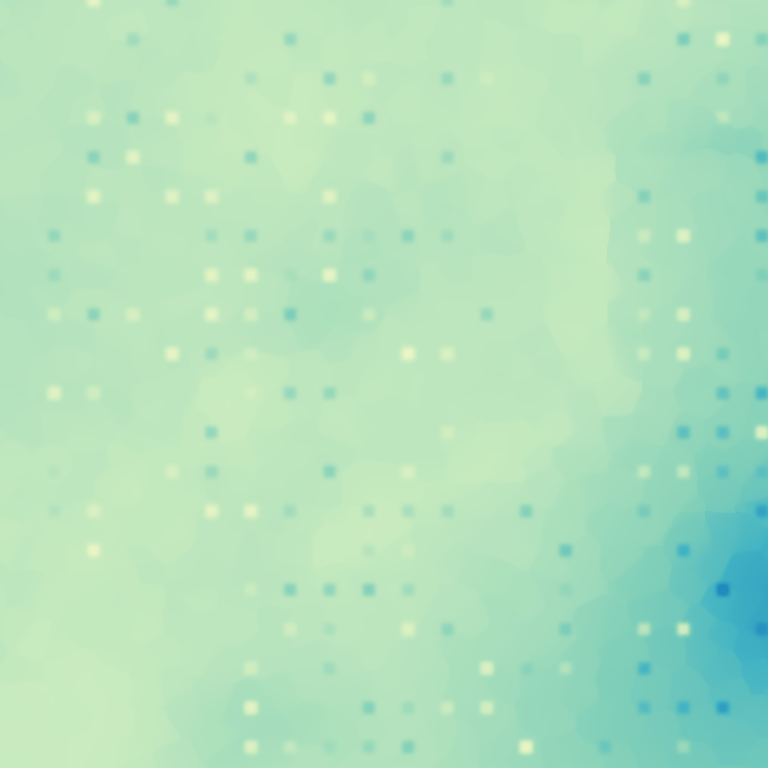
Give the GLSL for this background, as a WebGL 1 fragment shader.

```glsl
precision highp float;
// A pale green to blue watercolour field with a sparse lattice of soft dots.
// One scalar tone is summed from broad blobs, a curved ridge and faceted noise,
// shifted by light and dark dots, then coloured through a five-stop ramp.

uniform vec2 u_resolution;

#define BASE_TONE 1.13
#define FACET_SCALE 24.0
#define FACET_PULL 0.55
#define FACET_CONTRAST 0.09
#define CLOUD_CONTRAST 0.30
#define DOT_PITCH 0.0512
#define DOT_ORIGIN vec2(0.0195, 0.0273)
#define DOT_RADIUS 0.0088
#define DOT_DENSITY 0.46

float hash(vec2 p) {
  vec3 q = fract(vec3(p.xyx) * 0.1031);
  q += dot(q, q.yzx + 33.33);
  return fract((q.x + q.y) * q.z);
}

float noise(vec2 p) {
  vec2 i = floor(p), f = fract(p);
  f = f * f * (3.0 - 2.0 * f);
  return mix(mix(hash(i), hash(i + vec2(1.0, 0.0)), f.x),
             mix(hash(i + vec2(0.0, 1.0)), hash(i + 1.0), f.x), f.y);
}

float fbm(vec2 p) {
  float sum = 0.0, amp = 0.5;
  for (int i = 0; i < 4; i++) {
    sum += amp * noise(p);
    p = p * 2.03 + 17.0;
    amp *= 0.5;
  }
  return sum;
}

float blob(vec2 p, vec2 center, vec2 radius) {
  vec2 d = (p - center) / radius;
  return exp(-dot(d, d));
}

float segmentDistance(vec2 p, vec2 a, vec2 b) {
  vec2 ab = b - a;
  return length(p - a - ab * clamp(dot(p - a, ab) / dot(ab, ab), 0.0, 1.0));
}

// Soft Voronoi facets: xy is the blended cell centre, z a random level.
vec3 facets(vec2 p) {
  vec2 g = p * FACET_SCALE, cell = floor(g);
  vec4 sum = vec4(0.0);
  for (int y = -1; y <= 1; y++) {
    for (int x = -1; x <= 1; x++) {
      vec2 id = cell + vec2(float(x), float(y));
      vec2 center = id + vec2(hash(id + 40.0), hash(id + 90.0));
      vec2 d = g - center;
      float weight = exp(-18.0 * dot(d, d)) + 1e-6;
      sum += weight * vec4(center / FACET_SCALE, hash(id + 140.0), 1.0);
    }
  }
  return sum.xyz / sum.w;
}

// Pale ridge: a crisp right edge with a soft left side, and a lower arm.
float ridge(vec2 p) {
  float high = max(p.y - 0.75, 0.0), low = max(0.6 - p.y, 0.0);
  float side = p.x - 0.787 - 4.0 * high * high - 3.0 * low * low;
  float crest = smoothstep(-0.12, 0.0, side) * (1.0 - smoothstep(0.0, 0.018, side));
  crest *= smoothstep(0.44, 0.54, p.y) * (1.0 - smoothstep(0.76, 0.84, p.y));
  float arm = segmentDistance(p, vec2(0.78, 0.48), vec2(0.42, 0.28)) / 0.045;
  return 0.2 * crest + 0.15 * exp(-arm * arm);
}

// Large shapes, higher tone is bluer.
float backdrop(vec2 p) {
  float tone = BASE_TONE - ridge(p);
  // Blue pool and the wash around it
  tone += 1.00 * blob(p, vec2(1.00, 0.24), vec2(0.09, 0.13));
  tone += 1.05 * blob(p, vec2(1.03, 0.20), vec2(0.27, 0.25));
  tone += 0.60 * blob(p, vec2(0.96, 0.00), vec2(0.38, 0.19));
  // Right side wash
  tone += 0.52 * blob(p, vec2(1.03, 0.70), vec2(0.17, 0.32));
  tone += 0.25 * blob(p, vec2(0.94, 0.81), vec2(0.07, 0.03));
  // Mint patches
  tone += 0.26 * blob(p, vec2(0.44, 0.61), vec2(0.08, 0.08));
  tone += 0.12 * blob(p, vec2(0.58, 0.71), vec2(0.09, 0.07));
  tone += 0.30 * blob(p, vec2(0.34, 0.05), vec2(0.12, 0.07));
  tone += 0.15 * blob(p, vec2(0.03, 0.64), vec2(0.09, 0.12));
  // Pale patches
  tone -= 0.24 * blob(p, vec2(0.09, 0.07), vec2(0.15, 0.14));
  tone -= 0.20 * blob(p, vec2(0.31, 0.47), vec2(0.06, 0.07));
  tone -= 0.16 * blob(p, vec2(0.34, 0.83), vec2(0.09, 0.08));
  return tone;
}

// Dots cluster at left, right and bottom, leaving calm gaps between.
float dotCoverage(vec2 p) {
  float left = smoothstep(0.0, 0.06, p.x) * (1.0 - smoothstep(0.58, 0.68, p.x))
             * smoothstep(0.24, 0.32, p.y);
  float right = smoothstep(0.80, 0.84, p.x);
  float bottom = smoothstep(0.28, 0.36, p.x) * (1.0 - smoothstep(0.28, 0.36, p.y));
  return max(left, max(right, bottom));
}

float addDots(vec2 p, float tone) {
  vec2 id = floor((p - DOT_ORIGIN) / DOT_PITCH + 0.5);
  vec2 center = DOT_ORIGIN + id * DOT_PITCH;
  vec2 d = abs(p - center) / DOT_RADIUS;
  float shape = exp(-dot(d * d, d));
  float rightSide = smoothstep(0.65, 0.97, center.x);
  float present = step(hash(id + 7.0), DOT_DENSITY * dotCoverage(center));
  float strength = shape * present * mix(0.2, 1.0, hash(id + 61.0));
  float isLight = step(hash(id + 211.0), 0.52 - 0.4 * step(0.96, center.x));
  float darker = tone + strength * (0.8 + 0.6 * rightSide);
  return mix(darker, mix(tone, 0.1, strength), isLight);
}

vec3 ramp(float tone) {
  vec3 color = mix(vec3(0.94, 0.97, 0.78), vec3(0.78, 0.916, 0.747), clamp(tone, 0.0, 1.0));
  color = mix(color, vec3(0.50, 0.81, 0.723), clamp(tone - 1.0, 0.0, 1.0));
  color = mix(color, vec3(0.26, 0.705, 0.765), clamp(tone - 2.0, 0.0, 1.0));
  return mix(color, vec3(0.13, 0.54, 0.745), clamp(tone - 3.0, 0.0, 1.0));
}

void main() {
  vec2 p = gl_FragCoord.xy / u_resolution;
  vec3 facet = facets(p + 0.02 * (fbm(p * 14.0) - 0.5));
  vec2 sampled = mix(p, facet.xy, FACET_PULL);
  float tone = backdrop(sampled);
  tone += CLOUD_CONTRAST * (fbm(sampled * 6.0 + 3.0) - 0.47);
  tone += FACET_CONTRAST * (facet.z - 0.5);
  gl_FragColor = vec4(ramp(addDots(p, tone)), 1.0);
}
```
